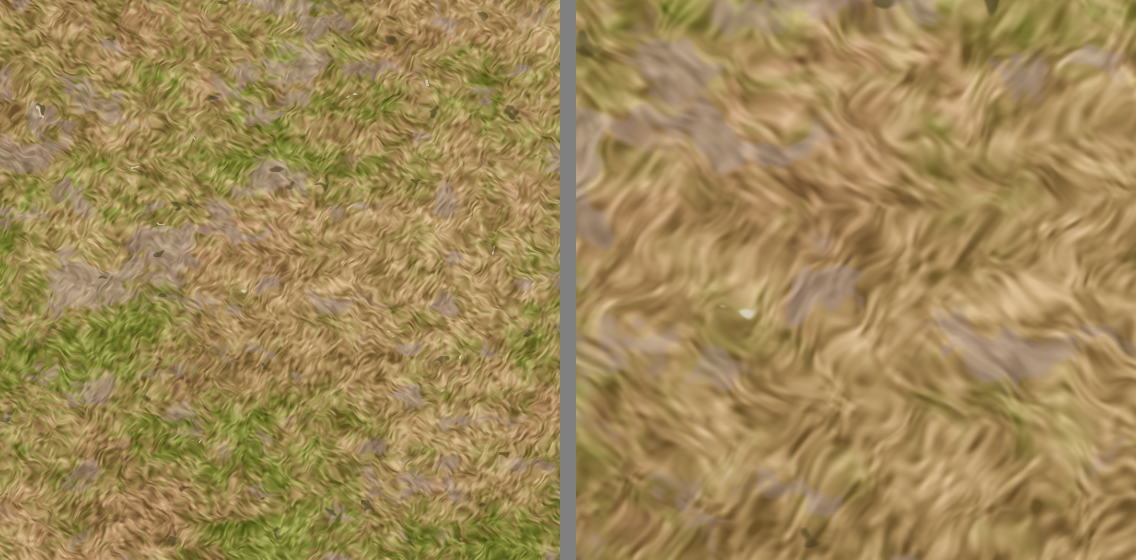
Left: the whole. Right: its middle third, enlarged.
Write a WebGL 2 fragment shader that draws this texture.

```glsl
#version 300 es
precision highp float;
precision highp int;
// Sun-dried lawn: short blurred blades in two leaning directions, tinted by
// layered noise into straw, olive, russet and lush patches, with a worn
// diagonal track of bare soil and scattered tufts, shadows and pale specks.

#define BLADE_FREQ vec2(85.0, 215.0)
#define LEAN_A 0.95
#define LEAN_B -0.62
#define BLADE_CONTRAST 0.95
#define CLUMP_CONTRAST 0.75
#define GREEN_LOW 0.385
#define GREEN_HIGH 0.645
#define RUSSET_AMOUNT 0.6
#define TRACK_START vec2(0.13, 0.46)
#define TRACK_DIR vec2(0.83, 0.56)
#define TRACK_WIDTH 0.05

uniform vec2 u_resolution;
out vec4 fragColor;

float hash(vec2 cell) {
    uvec2 q = uvec2(ivec2(cell) + 32768);
    uint h = q.x * 1664525u + q.y * 22695477u + 1013904u;
    h = (h ^ (h >> 15u)) * 2246822u + q.y * 747796405u;
    h = (h ^ (h >> 13u)) * 277803737u;
    h ^= h >> 16u;
    return float(h & 65535u) / 65535.0;
}

float noise(vec2 p) {
    vec2 i = floor(p), f = fract(p);
    f = f * f * (3.0 - 2.0 * f);
    float low = mix(hash(i), hash(i + vec2(1, 0)), f.x);
    float high = mix(hash(i + vec2(0, 1)), hash(i + vec2(1, 1)), f.x);
    return mix(low, high, f.y);
}

float fbm(vec2 p) {
    float sum = 0.0, amp = 0.533;
    for (int i = 0; i < 4; i++) {
        sum += amp * noise(p);
        p = mat2(1.6, 1.2, -1.2, 1.6) * p + 17.3;
        amp *= 0.5;
    }
    return sum;
}

// Two noise layers stretched along one leaning direction
float blades(vec2 p, float angle) {
    float c = cos(angle), s = sin(angle);
    vec2 q = mat2(c, -s, s, c) * p * BLADE_FREQ;
    return 0.68 * noise(q + 40.0) + 0.32 * noise(q * 1.45 + 91.0);
}

// Soft flattened spots, at most one in each cell of a jittered grid
float scatter(vec2 p, float cells, float chance, float radius, float seed) {
    vec2 q = p * cells, base = floor(q);
    float cover = 0.0;
    for (int y = -1; y <= 1; y++) {
        for (int x = -1; x <= 1; x++) {
            vec2 cell = base + vec2(x, y), key = cell + seed;
            vec2 centre = cell + vec2(hash(key + 71.0), hash(key + 153.0));
            float size = radius * cells * mix(0.5, 1.0, hash(key + 237.0));
            float d = length((q - centre) * vec2(1.0, 1.45)) / size;
            float present = step(hash(key), chance);
            cover = max(cover, present * (1.0 - smoothstep(0.45, 1.1, d)));
        }
    }
    return cover;
}

vec3 ramp(vec3 dark, vec3 mid, vec3 light, float t) {
    return t < 0.5 ? mix(dark, mid, t * 2.0) : mix(mid, light, t * 2.0 - 1.0);
}

void main() {
    vec2 p = gl_FragCoord.xy / min(u_resolution.x, u_resolution.y);
    vec2 wobble = vec2(noise(p * 48.0 + 5.0), noise(p * 48.0 + 60.0)) - 0.5;
    vec2 w = p + 0.012 * wobble;
    vec2 ragged = w + 0.014 * (vec2(noise(p * 105.0), noise(p * 105.0 + 33.0)) - 0.5);

    // Light and shade of blades and clumps
    float lean = smoothstep(0.38, 0.62, noise(p * vec2(17.0, 23.0) + 8.0));
    float blade = mix(blades(w, LEAN_A), blades(w, LEAN_B), lean);
    float clump = fbm(w * vec2(34.0, 52.0) + 12.0);
    float tone = 0.5 + BLADE_CONTRAST * (blade - 0.5) + CLUMP_CONTRAST * (clump - 0.5)
               + 0.35 * (fbm(p * 6.0 + 70.0) - 0.5);
    tone = clamp(tone, 0.0, 1.0);

    // Patch fields, greener towards the lower right
    float field = 0.5 * fbm(w * vec2(4.2, 5.0) + 3.0) + 0.35 * fbm(w * vec2(16.0, 21.0) + 29.0)
                + 0.15 * noise(w * vec2(75.0, 95.0));
    field += 0.07 * (0.5 - p.y) + 0.05 * (p.x - 0.5) * (1.0 - p.y);
    float green = smoothstep(GREEN_LOW, GREEN_HIGH, field);
    float lush = smoothstep(0.56, 0.69, field);
    lush = max(lush, 0.8 * scatter(ragged, 5.0, 0.22, 0.05, 400.0));
    float russet = smoothstep(0.48, 0.68, fbm(w * vec2(6.5, 8.0) + 111.0));

    // Grass colours
    vec3 straw = ramp(vec3(0.42, 0.32, 0.16), vec3(0.665, 0.54, 0.345), vec3(0.86, 0.75, 0.58), tone);
    vec3 rust = ramp(vec3(0.42, 0.29, 0.17), vec3(0.67, 0.51, 0.35), vec3(0.86, 0.71, 0.57), tone);
    vec3 olive = ramp(vec3(0.36, 0.33, 0.10), vec3(0.575, 0.535, 0.27), vec3(0.79, 0.74, 0.49), tone);
    vec3 fresh = ramp(vec3(0.26, 0.32, 0.06), vec3(0.46, 0.50, 0.17), vec3(0.69, 0.71, 0.39), tone);
    vec3 color = mix(straw, rust, RUSSET_AMOUNT * russet);
    color = mix(color, olive, green);
    color = mix(color, fresh, 0.75 * lush);

    // Bare soil, densest on the worn track
    vec2 fromTrack = p - TRACK_START;
    float offset = (fromTrack.x * TRACK_DIR.y - fromTrack.y * TRACK_DIR.x) / TRACK_WIDTH;
    float track = exp(-offset * offset);
    float soil = smoothstep(0.61, 0.71, fbm(ragged * vec2(15.0, 24.0) + 51.0) + 0.09 * track);
    vec3 earth = mix(vec3(0.52, 0.43, 0.37), vec3(0.75, 0.66, 0.58), tone);
    color = mix(color, earth, 0.75 * soil * (1.0 - lush));

    // Shaded hollows and rare pale specks
    float hollow = scatter(ragged, 15.0, 0.13 + 0.2 * track, 0.013, 800.0);
    color = mix(color, vec3(0.27, 0.24, 0.12), 0.6 * hollow);
    float speck = scatter(ragged, 12.0, 0.06, 0.007, 1200.0);
    color = mix(color, vec3(0.87, 0.85, 0.80), 0.75 * speck);

    fragColor = vec4(color, 1.0);
}
```
